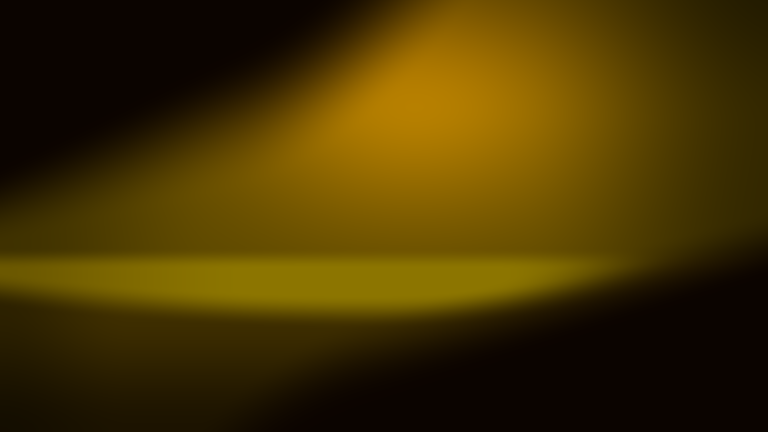
Write a WebGL 2 fragment shader that draws this background.

```glsl
#version 300 es
precision highp float;
// Dim golden studio: a soft glow on a wall, a lit strip of floor and two deep shadows.

uniform vec2 u_resolution;
out vec4 fragColor;

const vec3 SHADOW = vec3(0.045, 0.015, 0.0);
const vec3 OLIVE = vec3(0.35, 0.275, 0.0);
const vec3 AMBER = vec3(0.38, 0.235, 0.0);
const vec3 FLOOR_NEAR = vec3(0.11, 0.075, 0.0);
const vec3 FLOOR_FAR = vec3(0.25, 0.185, 0.0);
const vec3 STRIP = vec3(0.55, 0.46, 0.0);
const float HORIZON = 0.402;

// Elliptical gaussian falloff, one at its centre.
float glow(vec2 p, vec2 centre, vec2 radius) {
    vec2 d = (p - centre) / radius;
    return exp(-dot(d, d));
}

// Smooth step from zero to one across an edge of given half width.
float softEdge(float value, float edge, float halfWidth) {
    return smoothstep(edge - halfWidth, edge + halfWidth, value);
}

float squared(float x) {
    return x * x;
}

// Wall: olive wash dimming to the sides, with an amber spot.
vec3 wallColor(vec2 p) {
    float sides = mix(0.7, 1.0, smoothstep(0.0, 0.5, p.x))
                * mix(1.0, 0.55, smoothstep(1.2, 1.8, p.x));
    float topFade = 1.0 - 0.35 * smoothstep(0.7, 1.05, p.y);
    float spot = glow(p, vec2(0.96, 0.79), vec2(0.44, 0.3));
    return OLIVE * sides * topFade + AMBER * spot;
}

// Floor: fades toward the viewer below a lens-shaped strip of light.
vec3 floorColor(vec2 p) {
    vec3 base = mix(FLOOR_NEAR, FLOOR_FAR, smoothstep(0.0, 0.3, p.y));
    base *= mix(0.7, 1.0, smoothstep(0.0, 0.3, p.x));
    float offset = p.x - 0.85;
    float lowerEdge = 0.278 + squared(offset) * (offset < 0.0 ? 0.07 : 0.2);
    float strip = softEdge(p.y, lowerEdge, 0.04);
    strip *= mix(0.65, 1.0, smoothstep(0.0, 0.6, p.x));
    strip *= 1.0 - smoothstep(1.15, 1.68, p.x);
    return mix(base, STRIP, strip);
}

// Light left by the curved shadow in the upper left.
float upperLight(vec2 p) {
    float edge = 0.525 + 0.36 * p.x + squared(max(p.x - 0.55, 0.0));
    return 1.0 - softEdge(p.y, edge, 0.09 + 0.13 * min(p.x, 1.0));
}

// Light left by the slanted shadow in the lower right.
float lowerLight(vec2 p) {
    float edge = 0.19 + 0.29 * (p.x - 0.926) - squared(max(0.85 - p.x, 0.0));
    return softEdge(p.y, edge, 0.13 - 0.03 * p.x);
}

void main() {
    vec2 p = gl_FragCoord.xy / u_resolution.y;
    p.x *= 1.7778 * u_resolution.y / u_resolution.x;

    float wallMask = softEdge(p.y, HORIZON, 0.025);
    vec3 color = mix(floorColor(p), wallColor(p), wallMask);
    color = mix(SHADOW, color, upperLight(p) * lowerLight(p));
    fragColor = vec4(color, 1.0);
}
```
